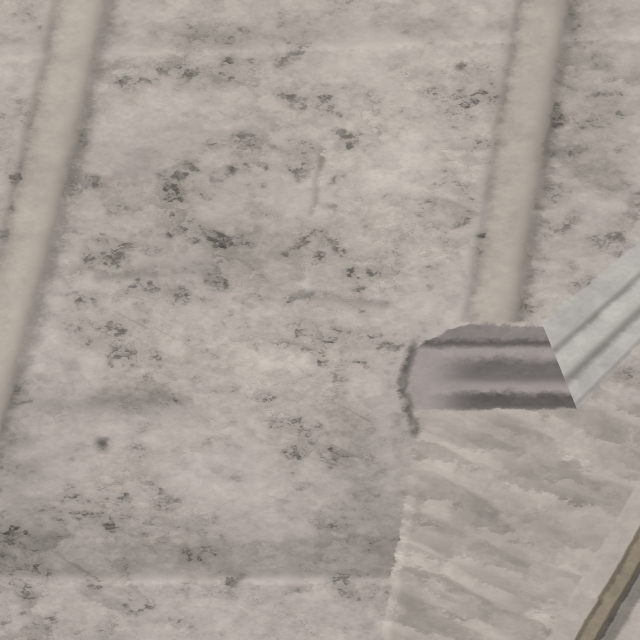
Write a WebGL 2 fragment shader that draws this texture.

```glsl
#version 300 es
precision highp float;
// Weathered stone vault with two slanting ribs, a moulded capital and a pier.
uniform vec2 u_resolution;
out vec4 outColor;
const vec3 STONE = vec3(1.047, 1.0, 0.951);
const vec3 MAUVE = vec3(1.045, 0.99, 0.97);
const vec3 GREY = vec3(1.02, 1.0, 0.97);
const vec3 TAN = vec3(1.08, 1.0, 0.88);

float hash(vec2 cell) {
  vec3 h = fract(cell.xyx * vec3(0.1031, 0.103, 0.0973));
  h += dot(h, h.yzx + 33.33);
  return fract((h.x + h.y) * h.z);
}
// Smooth cellular noise: blended random tone of nearby feature points.
float cellTone(vec2 p) {
  vec2 cell = floor(p), local = fract(p);
  float tone = 0.0, total = 0.0;
  for (int k = 0; k < 9; k++) {
    vec2 o = vec2(k % 3 - 1, k / 3 - 1);
    vec2 d = o + vec2(hash(cell + o), hash(cell + o + 71.7)) - local;
    float weight = exp(-8.0 * dot(d, d));
    tone += weight * hash(cell + o + 19.3);
    total += weight;
  }
  return tone / total - 0.5;
}
float layers(vec2 p) {
  float sum = 0.0, amp = 1.0;
  for (int i = 0; i < 4; i++) {
    sum += amp * cellTone(p);
    p = mat2(2.1, 0.25, -0.25, 2.1) * p + 7.3;
    amp *= 0.74;
  }
  return sum;
}
float blob(vec2 q, vec2 center, vec2 radius) {
  vec2 d = (q - center) / radius;
  return exp(-dot(d, d));
}
float stroke(vec2 q, vec2 a, vec2 b, float width) {
  vec2 ab = b - a, aq = q - a;
  return 1.0 - smoothstep(0.0, width, length(aq - ab * clamp(dot(aq, ab) / dot(ab, ab), 0.0, 1.0)));
}
float band(float v, float lo, float hi, float soft) {
  return smoothstep(lo - soft, lo + soft, v) - smoothstep(hi - soft, hi + soft, v);
}
// Round rib: s is the offset from its axis in half widths.
vec3 addRib(vec3 color, float s, float grain, float mask) {
  color *= 1.0 - mask * (0.2 * exp(-pow((s - 1.15) / 0.4, 2.0)) + 0.14 * exp(-pow((s + 1.1) / 0.25, 2.0)));
  float tone = 0.66 - 0.11 * pow(abs(s + 0.1), 3.0) + 0.025 * grain;
  return mix(color, tone * mix(STONE, TAN, 0.12), mask * band(s, -1.0, 1.0, 0.09));
}

void main() {
  vec2 q = gl_FragCoord.xy / u_resolution;
  q.y = 1.0 - q.y; // measured downward from the top
  float coarse = layers(q * vec2(7.0, 11.0)), fine = layers(q * vec2(26.0, 42.0) + 4.7);
  float wobble = 0.006 * fine;
  vec2 r = q + wobble * vec2(1.0, -0.7);
  // Mottled wall with stains and worn courses
  float rough = smoothstep(-0.5, 0.5, -coarse);
  float vein = 1.0 - smoothstep(0.0, 0.09, abs(cellTone(q * vec2(15.0, 27.0) + 0.5 * fine)));
  float tone = 0.657 + 0.055 * coarse + (0.048 + 0.03 * rough) * fine - 0.055 * vein * rough;
  tone -= 0.14 * smoothstep(0.35, 0.9, -fine) * rough;
  tone += 0.05 * blob(q, vec2(0.46, 0.56), vec2(0.16, 0.07)) + 0.04 * blob(q, vec2(0.62, 0.25), vec2(0.13, 0.15));
  tone -= 0.06 * blob(q, vec2(0.2, 0.27), vec2(0.13, 0.06)) + 0.06 * blob(q, vec2(0.36, 0.4), vec2(0.14, 0.05));
  tone -= 0.12 * blob(r, vec2(0.2, 0.625), vec2(0.12, 0.022)) + 0.08 * blob(q, vec2(0.03, 0.74), vec2(0.06, 0.13));
  tone -= 0.07 * blob(q, vec2(0.59, 0.75), vec2(0.08, 0.15)) + 0.05 * blob(q, vec2(0.93, 0.2), vec2(0.09, 0.18));
  tone -= 0.09 * smoothstep(0.77, 0.88, r.y) * (1.0 - smoothstep(0.89, 0.91, r.y));
  float course = r.y + 0.035 * q.x;
  tone += 0.035 * band(r.y, 0.903, 0.913, 0.006) + 0.035 * band(course, 0.088, 0.096, 0.006);
  tone -= 0.04 * band(course, 0.05, 0.08, 0.02);
  // Cracks, chips and pits
  tone -= 0.08 * stroke(r, vec2(0.503, 0.245), vec2(0.488, 0.33), 0.01);
  tone += 0.04 * stroke(r, vec2(0.487, 0.38), vec2(0.477, 0.45), 0.014);
  tone -= 0.07 * stroke(r, vec2(0.485, 0.46), vec2(0.6, 0.475), 0.014);
  tone -= 0.09 * stroke(r, vec2(0.155, 0.43), vec2(0.24, 0.425), 0.014);
  tone -= 0.28 * blob(r, vec2(0.159, 0.693), vec2(0.009)) + 0.22 * blob(r, vec2(0.361, 0.265), vec2(0.007));
  tone -= 0.25 * blob(r, vec2(0.723, 0.102), vec2(0.008, 0.006));
  vec3 color = tone * mix(STONE, MAUVE, clamp(0.2 + 0.4 * coarse + 0.5 * (q.y - 0.5), 0.0, 1.0));
  // Two ribs
  float grain = coarse + 1.3 * fine;
  color = addRib(color, (r.x - 0.13 + 0.2 * q.y + 0.077 * q.y * q.y) / 0.037, grain, 1.0);
  color = addRib(color, (r.x - 0.852 + 0.165 * q.y) / 0.036, grain, 1.0 - smoothstep(0.5, 0.506, q.y));
  // Pier face with slanting tool marks
  float edge = r.x - 0.647 + 0.17 * (q.y - 0.677);
  float marks = cellTone(mat2(9.0, -24.0, 14.0, 65.0) * q + 0.5 * fine);
  float pierTone = 0.625 + 0.04 * coarse + 0.045 * fine + 0.12 * marks;
  pierTone -= 0.06 * blob(q, vec2(0.8, 0.82), vec2(0.13, 0.035));
  pierTone += 0.06 * band(edge, 0.002, 0.018, 0.006) * smoothstep(0.72, 0.8, q.y);
  color = mix(color, pierTone * STONE, smoothstep(0.0, 0.004, edge) * smoothstep(0.62, 0.645, q.y));
  // Horizontal moulding with a rounded, broken left end
  float v = (r.y - 0.505) / 0.134, mitre = q.x - 0.846 - 0.41 * (q.y - 0.503);
  float past = smoothstep(-0.001, 0.001, mitre), lit = smoothstep(0.66, 0.75, r.x);
  float capital = smoothstep(0.0, 0.005, r.y - max(0.505, 0.865 - 0.5 * q.x)) * smoothstep(0.632, 0.64, r.x);
  capital *= (1.0 - smoothstep(0.98, 1.02, v)) * (1.0 - past);
  float profile = 0.59 - 0.08 * band(v, 0.0, 0.2, 0.04) - 0.22 * band(v, 0.2, 0.27, 0.04);
  profile -= lit * (0.17 * band(v, 0.42, 0.68, 0.07) + 0.22 * band(v, 0.82, 1.0, 0.05));
  color = mix(color, (profile + 0.035 * fine) * MAUVE, capital);
  float curl = stroke(r, vec2(0.645, 0.54), vec2(0.627, 0.6), 0.014) + stroke(r, vec2(0.627, 0.6), vec2(0.647, 0.676), 0.013);
  color *= 1.0 - 0.42 * min(curl, 1.0) * (0.8 + 0.5 * fine);
  // Moulding rising to the right past the mitre
  float top = 1.188 - 0.81 * q.x, w = (q.y + 0.3 * wobble - top) / (1.538 - q.x - top);
  float rail = 0.685 + 0.04 * fine - 0.15 * band(w, 0.3, 0.36, 0.04) - 0.17 * band(w, 0.63, 0.73, 0.05);
  rail += 0.03 * band(w, 0.4, 0.56, 0.05) - 0.08 * band(w, 0.94, 1.0, 0.02);
  color = mix(color, rail * GREY, past * band(w, 0.0, 1.0, 0.015));
  // Diagonal beam in the lower right corner
  float s = q.x + 0.4 * wobble - 1.439 + 0.586 * q.y;
  float beam = 0.665 + 0.04 * fine - 0.24 * band(s, 0.043, 0.052, 0.003) - 0.15 * band(s, 0.052, 0.074, 0.003);
  beam -= 0.31 * band(s, 0.074, 0.086, 0.003) + 0.17 * band(s, 0.086, 0.108, 0.005);
  vec3 beamColor = beam * mix(STONE, TAN, band(s, 0.043, 0.08, 0.004));
  color = mix(color, beamColor, smoothstep(-0.003, 0.003, s) * smoothstep(0.66, 0.72, q.y));
  outColor = vec4(clamp(color, 0.0, 1.0), 1.0);
}
```
